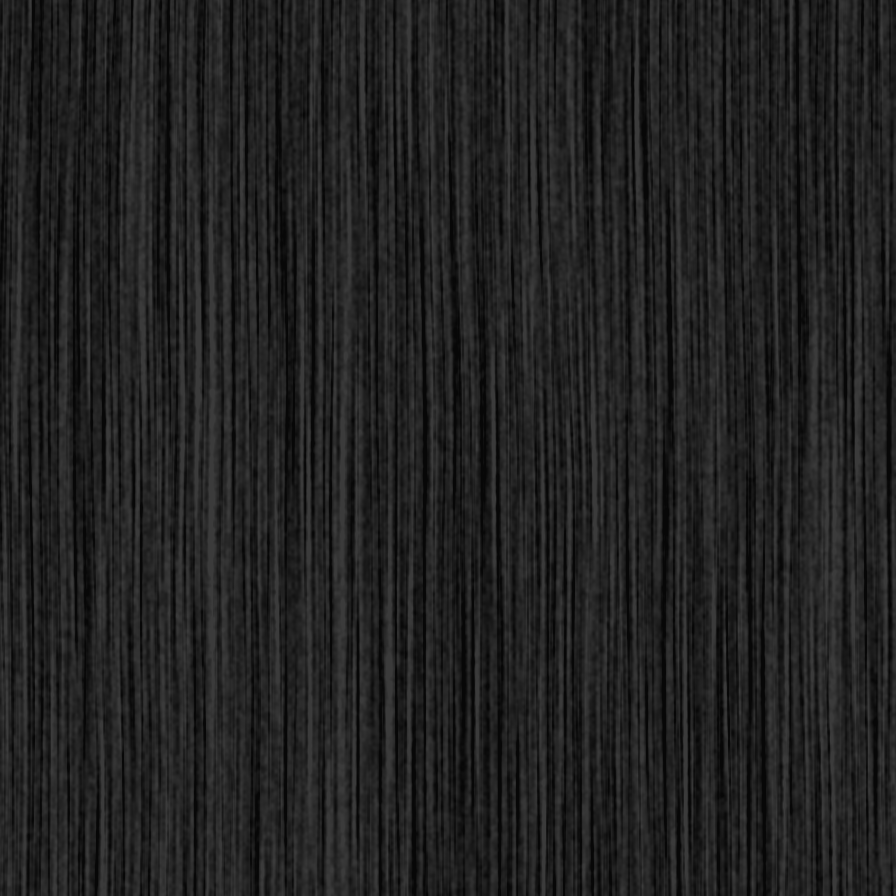
A Shadertoy shader for this texture:

```glsl
// Dark stained wood veneer with fine, nearly straight vertical grain.
// Stretched value noise at several widths forms the streaks; thin broken
// pore lines and a faint grit are laid over them.

float hash(vec2 cell) {
    uvec2 q = uvec2(ivec2(cell)) * uvec2(1597334677u, 3812015801u);
    uint n = (q.x ^ q.y) * 1597334677u;
    n = (n ^ (n >> 15)) * 2246822519u;
    return float((n ^ (n >> 13)) & 65535u) / 65535.0;
}

// Value noise whose columns are shifted against each other, so no rows show
float columnNoise(vec2 p, float column) {
    float y = p.y + 40.0 * hash(vec2(column, 9.0));
    float f = fract(y);
    f = f * f * (3.0 - 2.0 * f);
    return mix(hash(vec2(column, floor(y))), hash(vec2(column, floor(y) + 1.0)), f);
}

float noise(vec2 p) {
    float f = fract(p.x);
    f = f * f * (3.0 - 2.0 * f);
    return mix(columnNoise(p, floor(p.x)), columnNoise(p, floor(p.x) + 1.0), f);
}

// Signed noise stretched along the grain
float streak(vec2 p, float across, float along, float seed) {
    return noise(p * vec2(across, along) + seed) - 0.5;
}

// Streaks that alternate light and dark, without broad drift
float fibre(vec2 p, float across, float along, float seed) {
    vec2 q = p * vec2(across, along) + seed;
    return 0.72 * (noise(q) - noise(q + vec2(1.0, 0.0)));
}

// Thin dark lines, one per column, wandering and fading along the grain
float poreLines(vec2 p, float columns, float halfWidth, float seed) {
    float x = p.x * columns + seed;
    float id = floor(x);
    float centre = 0.25 + 0.5 * columnNoise(vec2(0.0, p.y * 3.0 + seed), id);
    float edge = 0.4 * columns / iResolution.y;
    float d = abs(fract(x) - centre);
    float line = 1.0 - smoothstep(halfWidth - edge, halfWidth + edge, d);
    float presence = columnNoise(vec2(0.0, p.y * 4.0 + seed), id + 300.0);
    float breaks = columnNoise(vec2(0.0, p.y * 60.0), id + 700.0);
    return line * smoothstep(0.2, 0.55, presence) * (0.5 + 0.5 * breaks);
}

void mainImage(out vec4 fragColor, in vec2 fragCoord) {
    vec2 uv = fragCoord / iResolution.y;

    // Slight bending of the grain
    vec2 p = uv + vec2(1.0, 0.0);
    p.x += 0.010 * streak(uv, 3.0, 2.0, 11.0);
    p.x += 0.004 * streak(uv, 14.0, 5.0, 37.0);

    // Streaks from broad bands to hair-fine fibres
    float tone = 0.147;
    tone += 0.024 * streak(p, 13.0, 1.8, 5.0);
    tone += 0.042 * streak(p, 52.0, 2.2, 53.0);
    tone += 0.118 * fibre(p, 122.0, 3.0, 91.0);
    tone += 0.155 * fibre(p, 245.0, 7.0, 17.0);

    // Dark pores
    tone -= 0.095 * poreLines(p, 98.0, 0.13, 3.0);
    tone -= 0.065 * poreLines(p, 71.0, 0.09, 29.0);

    // Grit: short flecks along the fibres and a finer speckle
    tone += 0.065 * streak(p, 250.0, 120.0, 71.0);
    tone += 0.040 * streak(p, 256.0, 240.0, 23.0);

    fragColor = vec4(vec3(clamp(tone, 0.028, 0.232)), 1.0);
}
```
